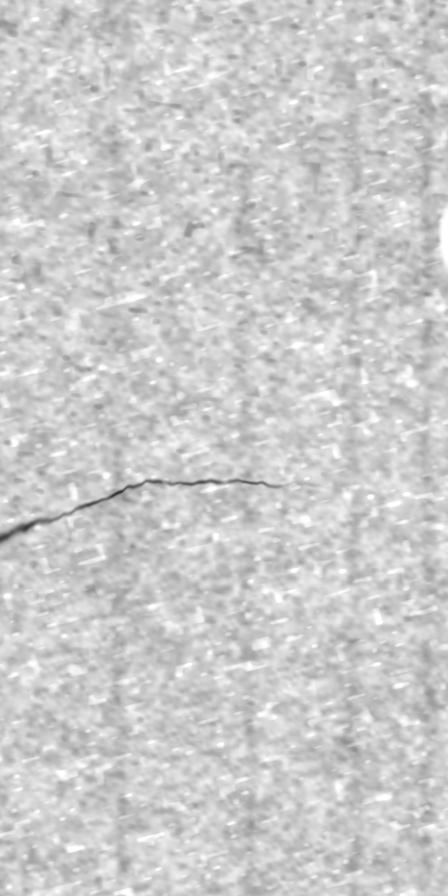
Give the GLSL for this texture, as a Shadertoy shader.

```glsl
// Pale cast concrete: soft mottled grain with light and dark flecks,
// faint vertical bands, and a hairline crack entering from the left.
// Layers of value noise are summed; bands and crack are distance falloffs.

#define BASE_GREY 0.805
#define GRAIN_SCALE vec2(46.0, 62.0)
#define GRAIN_CONTRAST 0.185
#define FINE_CONTRAST 0.12
#define CLOUD_CONTRAST 0.07
#define LIGHT_FLECK 0.15
#define DARK_FLECK 0.15
#define BAND_DEPTH 0.065
#define BAND_WIDTH 0.016
#define CRACK_DEPTH 0.42
#define CRACK_WIDTH 0.0045

float hash(vec2 p) {
    return fract(sin(dot(p, vec2(127.1, 311.7))) * 43758.5453);
}

float noise(vec2 p) {
    vec2 cell = floor(p), f = fract(p);
    f = f * f * (3.0 - 2.0 * f);
    float low = mix(hash(cell), hash(cell + vec2(1, 0)), f.x);
    float high = mix(hash(cell + vec2(0, 1)), hash(cell + vec2(1, 1)), f.x);
    return mix(low, high, f.y);
}

vec2 rotate(vec2 p, float angle) {
    float c = cos(angle), s = sin(angle);
    return vec2(c * p.x + s * p.y, c * p.y - s * p.x);
}

float bell(float d, float width) {
    return exp(-d * d / (width * width));
}

// Mottled grain, slightly longer sideways, with sparse flecks
float grain(vec2 p) {
    vec2 q = rotate(p, 0.16);
    float tone = GRAIN_CONTRAST * (noise(q * GRAIN_SCALE) - 0.5);
    tone += FINE_CONTRAST * (noise(rotate(p, -0.3) * GRAIN_SCALE * 1.65 + 31.0) - 0.5);
    tone += CLOUD_CONTRAST * (noise(p * vec2(13.0, 16.0) + 7.0) - 0.5);
    tone += 0.03 * (noise(p * 4.0 + 3.0) - 0.5);

    float light = noise(rotate(p, 0.25) * GRAIN_SCALE * vec2(0.85, 1.1) + 57.0);
    float dark = noise(rotate(p, -0.1) * GRAIN_SCALE * 0.8 + 91.0);
    float darkArea = mix(0.45, 1.0, smoothstep(0.5, 1.6, p.y - 0.7 * p.x + 0.3));
    tone += LIGHT_FLECK * smoothstep(0.68, 0.98, light);
    tone -= DARK_FLECK * darkArea * smoothstep(0.70, 0.98, dark);
    return tone;
}

// Unevenly spaced vertical bands, broken into darker patches
float bands(vec2 p) {
    float centers[4] = float[4](0.268, 0.557, 0.792, 0.952);
    float total = 0.0;
    for (int i = 0; i < 4; i++) {
        float id = float(i);
        float lean = (0.010 - 0.004 * id) * p.y;
        float wobble = 0.012 * (noise(vec2(id * 9.0, p.y * 9.0)) - 0.5);
        float patchy = 0.45 + 0.9 * noise(vec2(p.x * 22.0 + id * 5.0, p.y * 30.0));
        float strength = i == 3 ? 1.3 : 0.95;
        total += strength * patchy * bell(p.x - centers[i] + lean + wobble, BAND_WIDTH);
    }
    return BAND_DEPTH * total;
}

// Crack climbs from the left edge, levels out, then fades away
float crack(vec2 p) {
    float climb = mix(0.797, 0.927, p.x / 0.325);
    float level = 0.927 - 0.03 * (p.x - 0.325);
    float path = min(climb, level);
    path += 0.012 * (noise(vec2(p.x * 26.0, 4.0)) - 0.5);
    path += 0.006 * (noise(vec2(p.x * 70.0, 8.0)) - 0.5);
    float slope = p.x < 0.325 ? 0.93 : 1.0;
    float mouth = 1.0 - smoothstep(0.0, 0.16, p.x);
    float width = CRACK_WIDTH * (1.0 + 1.1 * mouth);
    width *= 0.75 + 0.5 * noise(vec2(p.x * 40.0, 12.0));
    float fade = mix(1.0, 0.3, smoothstep(0.59, 0.65, p.x));
    fade *= 1.0 - smoothstep(0.66, 0.77, p.x);
    fade *= 0.75 + 0.4 * noise(vec2(p.x * 30.0, 20.0));
    float d = (p.y - path) * slope;
    float halo = 0.12 * bell(d, 0.02) * mouth;
    return CRACK_DEPTH * fade * bell(d, width) + halo;
}

void mainImage(out vec4 fragColor, in vec2 fragCoord) {
    vec2 p = fragCoord / iResolution.x;
    float grey = BASE_GREY + grain(p) - bands(p);

    // Slanted smudge low on the right
    vec2 smudge = rotate(p - vec2(0.78, 0.335), -0.7);
    grey -= 0.17 * bell(smudge.x, 0.035) * bell(smudge.y, 0.013);

    // White chip on the right edge
    float chip = length((p - vec2(1.005, 1.47)) / vec2(0.026, 0.085));
    grey = mix(grey, 1.0, 1.0 - smoothstep(0.65, 1.1, chip));

    grey -= crack(p);
    fragColor = vec4(vec3(clamp(grey, 0.0, 1.0)), 1.0);
}
```
